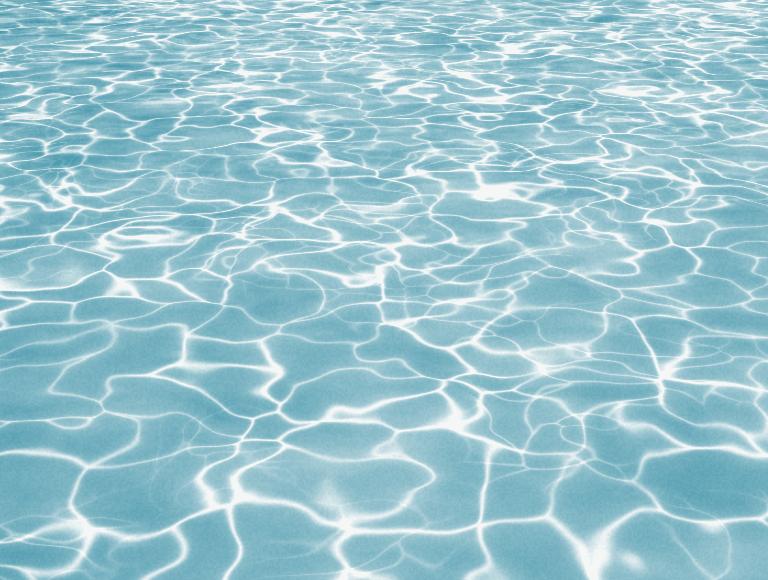
A WebGL 1 fragment shader for this texture:

```glsl
precision highp float;

uniform vec2 u_resolution;

const vec3 DEEP_WATER = vec3(0.29, 0.60, 0.68);
const vec3 SUNLIT_WHITE = vec3(0.96, 0.97, 0.97);
const float HORIZON = 1.4;
const float DEPTH_STRETCH = 2.3;
const float CELL_DENSITY = 6.8;

vec2 hash2(vec2 p) {
  vec3 q = fract(p.xyx * vec3(0.1031, 0.1030, 0.0973));
  q += dot(q, q.yzx + 33.33);
  return fract((q.xx + q.yz) * q.zy);
}

float noise(vec2 p) {
  vec2 cell = floor(p);
  vec2 f = fract(p);
  f = f * f * f * (f * (f * 6.0 - 15.0) + 10.0);
  float low = mix(hash2(cell).x, hash2(cell + vec2(1.0, 0.0)).x, f.x);
  float high = mix(hash2(cell + vec2(0.0, 1.0)).x, hash2(cell + 1.0).x, f.x);
  return mix(low, high, f.y);
}

float fbm(vec2 p) {
  float sum = 0.0;
  float gain = 0.533;
  for (int i = 0; i < 4; i++) {
    sum += gain * noise(p);
    p = mat2(0.8, 0.6, -0.6, 0.8) * p * 2.03 + 17.3;
    gain *= 0.5;
  }
  return sum;
}

vec2 warp(vec2 p, float amount) {
  vec2 broad = vec2(noise(p * 0.9 + 3.7), noise(p * 0.9 + 41.2)) - 0.5;
  vec2 fine = vec2(noise(p * 2.3 + 71.4), noise(p * 2.3 + 12.8)) - 0.5;
  return p + amount * (broad + 0.36 * fine);
}

// Gaps from the nearest cell point to the second and third nearest
vec2 cellGaps(vec2 p) {
  vec2 cell = floor(p);
  vec3 nearest = vec3(9.0);
  for (int j = -1; j <= 1; j++) {
    for (int i = -1; i <= 1; i++) {
      vec2 corner = cell + vec2(float(i), float(j));
      float d = distance(p, corner + 0.08 + 0.84 * hash2(corner));
      if (d < nearest.x) nearest = vec3(d, nearest.xy);
      else if (d < nearest.y) nearest = vec3(nearest.x, d, nearest.y);
      else nearest.z = min(nearest.z, d);
    }
  }
  return nearest.yz - nearest.x;
}

// Bright filament, widened and dimmed where it is thinner than the sampling
float filament(float gap, float width, float footprint) {
  float w = sqrt(width * width + footprint * footprint);
  return exp(-gap * gap / (w * w)) * min(1.0, 1.5 * width / w);
}

float caustics(vec2 p, float width, float footprint) {
  vec2 gaps = cellGaps(p);
  float strength = smoothstep(0.2, 0.75, noise(p * 0.85 + 9.1));
  float line = filament(gaps.x, width * mix(0.7, 1.5, strength), footprint);
  float knot = filament(gaps.y, 0.13, footprint);
  float halo = exp(-4.0 * gaps.x);
  return line * mix(0.22, 0.5, strength) + 0.18 * knot + 0.22 * halo;
}

void main() {
  vec2 uv = gl_FragCoord.xy / u_resolution.y;
  float aspect = u_resolution.x / u_resolution.y;
  float side = uv.x / aspect;

  // Perspective of the pool plane
  float depth = 1.0 / (HORIZON - uv.y);
  vec2 plane = vec2((uv.x - 0.5 * aspect) * depth, depth * DEPTH_STRETCH);
  vec2 p = plane * CELL_DENSITY;
  float footprint = depth * depth * DEPTH_STRETCH * CELL_DENSITY / u_resolution.y;
  float distant = smoothstep(0.5, 1.0, uv.y);

  // Broad tone and soft folds of light
  float light = 0.265;
  light += 0.36 * (fbm(p * 0.7 + 5.0) - 0.5);
  light += 0.16 * (fbm(warp(p, 1.2) * vec2(1.1, 2.2) + 31.0) - 0.5);
  light -= 0.09 * (1.0 - smoothstep(0.0, 0.4, side));
  light -= 0.05 * (1.0 - smoothstep(0.0, 0.35, uv.y));
  light += 0.07 * distant * smoothstep(0.1, 0.45, side);

  // Main net and a finer, fainter net
  vec2 bent = warp(p, 1.05);
  light += caustics(bent, 0.065, footprint);
  vec2 turned = mat2(0.88, 0.47, -0.47, 0.88) * warp(p + 23.0, 1.5) * 1.25;
  float patches = smoothstep(0.4, 0.75, noise(p * 0.6 + 57.0));
  light += 0.5 * patches * caustics(turned, 0.05, footprint * 1.25);

  // Flat surface ripples, stronger toward the far side
  float ripple = fbm(vec2(plane.x * 9.0, plane.y * 15.0) + 80.0) - 0.5;
  float glint = smoothstep(0.62, 0.8, fbm(vec2(plane.x * 7.0, plane.y * 12.0) + 130.0));
  light += mix(0.08, 0.5, distant) * ripple + 0.3 * distant * glint;

  // Fine grain
  light += 0.09 * (noise(uv * 310.0) - 0.5);

  vec3 color = mix(DEEP_WATER, SUNLIT_WHITE, clamp(light, 0.0, 1.0));
  gl_FragColor = vec4(color, 1.0);
}
```
